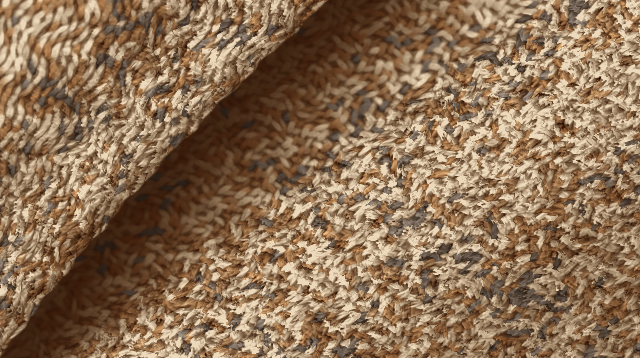
Write a Shadertoy shader that draws this texture.

```glsl
#define STITCHES 42.0
#define STITCH_SIZE vec2(0.95, 0.45)
#define WEAVE_TILT -0.45
#define SHADOW vec3(0.17, 0.08, 0.03)
#define CREAM vec3(0.90, 0.82, 0.70)
#define RUST_TINT vec3(1.0, 0.84, 0.66)
#define SLATE vec3(0.34, 0.30, 0.28)
#define HAIR_LAYERS 6
#define HAIR_STRENGTH 0.13
#define FRAY 0.22

float hash(vec2 c) {
    return fract(sin(dot(c, vec2(127.1, 311.7))) * 43758.5453);
}

// Coordinates of a vector in a frame turned by the angle
vec2 turn(vec2 v, float angle) {
    float c = cos(angle), s = sin(angle);
    return vec2(c * v.x + s * v.y, c * v.y - s * v.x);
}

// Slow layered sines that gather dyed yarns into patches
float patches(vec2 p) {
    return 0.5 * sin(7.1 * p.x + 2.0 * sin(5.3 * p.y))
         + 0.5 * sin(9.7 * p.y - 4.3 * p.x + 1.7 * sin(11.0 * p.x));
}

// Loose fibres: positive where pale, negative where dark
float hairs(vec2 p) {
    float sum = 0.0;
    for (int i = 0; i < HAIR_LAYERS; i++) {
        float layer = float(i);
        vec2 q = turn(p, -0.5 + 0.38 * layer) * vec2(14.0, 72.0) + 7.3 * layer;
        q.y += 1.2 * sin(1.7 * q.x + layer) + 0.5 * sin(4.3 * q.x + 0.2 * q.y);
        vec2 f = fract(q);
        float pick = hash(floor(q) + 31.0 * layer);
        float line = 1.0 - smoothstep(0.04, 0.36, abs(f.y - 0.5));
        float sign = step(0.64, pick) - step(pick, 0.30);
        sum += sign * line * sin(3.1416 * f.x);
    }
    return sum;
}

// Overlapping yarn stitches, blended softly where out of focus
vec3 cloth(vec2 p, float lean, float crossing, float focus, float light) {
    float fuzz = hairs(p);
    vec2 q = turn(p, WEAVE_TILT) * STITCHES;
    q += 0.35 * sin(0.9 * q.yx + 1.5 * sin(0.37 * q));
    q += FRAY * focus * fuzz * vec2(0.6, 1.0);
    vec2 cell = floor(q);
    float sharpness = mix(2.8, 11.0, focus);
    vec3 yarn = vec3(0.0);
    float total = 0.0;

    for (int j = -1; j <= 1; j++)
    for (int i = -1; i <= 1; i++) {
        vec2 id = cell + vec2(i, j);
        float r = hash(id), r2 = hash(id + 17.3), r3 = hash(id + 41.9);
        vec2 away = q - id - 0.5 - 0.5 * (vec2(r2, r3) - 0.5);
        float odd = mod(id.x + id.y, 2.0);
        float angle = lean + crossing * odd + 0.8 * (r - 0.5);
        vec2 local = turn(away, angle);
        vec2 d = local / STITCH_SIZE;
        float strands = sin(13.0 * local.y + 2.0 * sin(3.0 * local.x) + 6.3 * r);
        float height = 1.0 - dot(d, d) + 0.5 * r3 + 0.10 * strands * focus;

        // Dye of this yarn: cream, rust or slate
        vec2 place = turn(id, -WEAVE_TILT) / STITCHES;
        float slate = step(0.90 - 0.14 * patches(place), hash(id + 5.7));
        float rust = step(0.66 - 0.22 * patches(place.yx + 3.0), hash(id + 9.1));
        rust *= (1.0 - slate) * (0.4 + 0.6 * r2);
        float tone = 0.75 + 0.32 * r2 - 0.42 * rust - 0.24 * slate;
        tone += 0.06 * strands * focus + 0.20 * away.y;

        float weight = exp(sharpness * height);
        yarn += weight * vec3(tone, rust, slate);
        total += weight;
    }
    yarn /= total;

    // Dark gaps between stitches, then fibres over them
    float relief = log(total) / sharpness;
    float tone = yarn.x * mix(0.45, 1.0, smoothstep(0.2, 1.25, relief));
    tone += HAIR_STRENGTH * fuzz * mix(0.3, 1.0, focus);
    tone = clamp(tone * light, 0.0, 1.04);

    vec3 color = mix(SHADOW, CREAM, pow(vec3(tone), vec3(1.0, 1.10, 1.24)));
    color *= mix(vec3(1.0), RUST_TINT, yarn.y);
    return mix(color, SLATE * (0.25 + 1.1 * tone), 0.65 * yarn.z);
}

void mainImage(out vec4 fragColor, in vec2 fragCoord) {
    vec2 p = fragCoord / iResolution.y;
    float bend = p.y * (1.0 - p.y);
    float ripple = 0.005 * sin(47.0 * p.y) + 0.003 * sin(113.0 * p.y + 2.0);

    // Horizontal distances past the rolled fold and the right ridge
    float roll = p.x - 0.92 * p.y + 0.20 * bend + ripple;
    float ridge = p.x - 0.21 - 1.39 * p.y + 0.10 * bend + 2.0 * ripple;

    // Rolled fold at the left
    float rim = exp(-pow(roll / 0.08, 2.0));
    float trough = exp(-pow((roll + 0.40) / 0.15, 2.0));
    float rollLight = 1.08 - 0.42 * rim - 0.24 * trough;
    float rollFocus = smoothstep(-0.75, -0.15, roll);
    vec3 fold = cloth(p, 1.45, 0.35, rollFocus, rollLight);

    // Shaded valley rising to the broad fold at the right
    float valley = mix(0.12, 0.94, smoothstep(0.02, 0.50, roll));
    float slope = 1.12 - 0.34 * smoothstep(0.2, 1.2, ridge);
    float lit = mix(valley, slope, smoothstep(-0.08, 0.16, ridge));
    float sharp = smoothstep(-0.16, 0.08, ridge);
    vec3 ground = cloth(p + 3.3, 0.0, 1.25, sharp, lit);

    float cover = 1.0 - smoothstep(-0.006, 0.006, roll);
    fragColor = vec4(mix(ground, fold, cover), 1.0);
}
```
